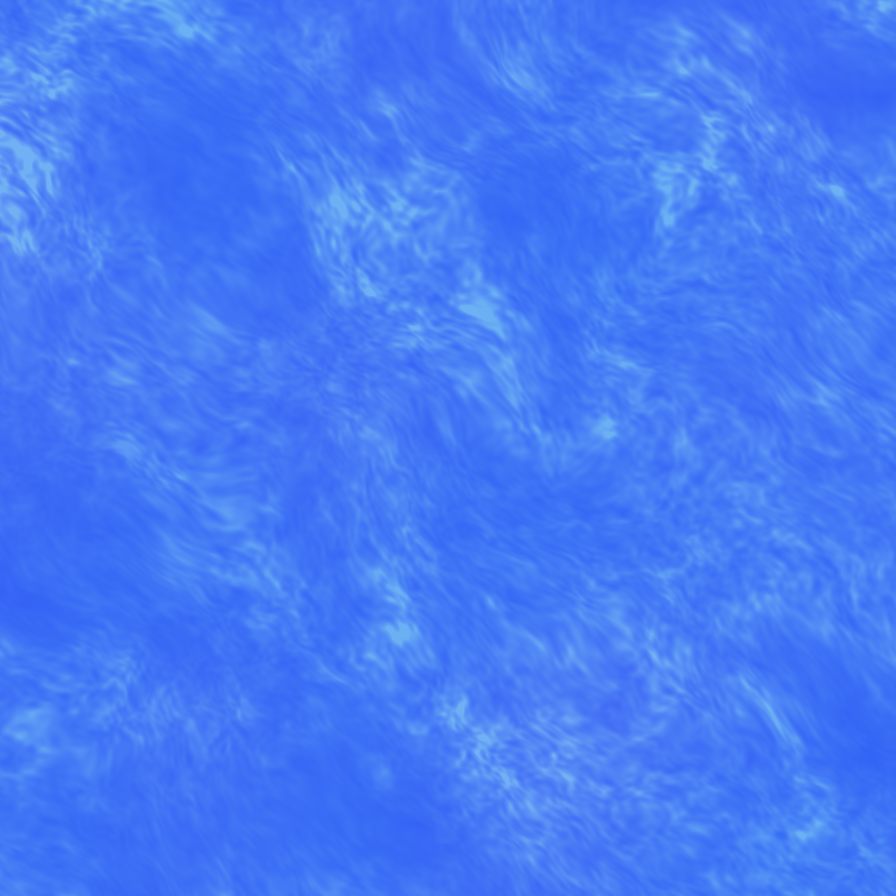
A Shadertoy shader for this texture:

```glsl
#define PATCH_SCALE 4.0
#define PATCH_STRETCH 0.72
#define PATCH_CONTRAST 0.84
#define GRAIN_SCALE 33.0
#define GRAIN_STRETCH 0.56
#define GRAIN_CONTRAST 0.72
#define STREAK_ANGLE -0.75
#define WARP_SCALE 4.5
#define WARP_AMOUNT 0.013
#define SKEW 0.28

const vec3 DEEP_BLUE = vec3(0.222, 0.405, 0.962);
const vec3 PALE_BLUE = vec3(0.395, 0.640, 0.958);

vec2 hashGradient(vec2 cell) {
    vec2 h = vec2(dot(cell, vec2(127.1, 311.7)), dot(cell, vec2(269.5, 183.3)));
    return 2.0 * fract(sin(h) * 43758.5) - 1.0;
}

// Gradient noise scaled to roughly unit deviation
float noise(vec2 p) {
    vec2 i = floor(p), f = fract(p);
    vec2 s = f * f * f * (f * (f * 6.0 - 15.0) + 10.0);
    vec2 e = vec2(1.0, 0.0);
    float low = mix(dot(hashGradient(i), f),
                    dot(hashGradient(i + e.xy), f - e.xy), s.x);
    float high = mix(dot(hashGradient(i + e.yx), f - e.yx),
                     dot(hashGradient(i + e.xx), f - e.xx), s.x);
    return 5.8 * mix(low, high, s.y);
}

// Octave sum, normalised to unit deviation
float fbm(vec2 p, int octaves, float gain) {
    float sum = 0.0, power = 0.0, weight = 1.0;
    for (int i = 0; i < octaves; i++) {
        sum += weight * noise(p);
        power += weight * weight;
        weight *= gain;
        p = p * 2.03 + vec2(17.3, 9.7);
    }
    return sum * inversesqrt(power);
}

// Axes along and across the streaks
vec2 streakFrame(vec2 p) {
    float c = cos(STREAK_ANGLE), s = sin(STREAK_ANGLE);
    return vec2(c * p.x + s * p.y, c * p.y - s * p.x);
}

void mainImage(out vec4 fragColor, in vec2 fragCoord) {
    vec2 uv = fragCoord / iResolution.y;

    // Bend the flow gently so the streaks change direction
    vec2 bend = vec2(noise(uv * WARP_SCALE + 3.1), noise(uv * WARP_SCALE + 41.7));
    vec2 flow = streakFrame(uv + WARP_AMOUNT * bend);

    // Broad cloudy patches with ragged borders
    float patches = fbm(flow * vec2(PATCH_STRETCH, 1.0) * PATCH_SCALE + 5.3, 4, 0.63);

    // Fine crinkles, stronger where the surface is bright
    vec2 crinkle = flow + 0.0025 * vec2(noise(flow * 21.0 + 7.9), noise(flow * 21.0 + 63.2));
    float grain = fbm(crinkle * vec2(GRAIN_STRETCH, 1.0) * GRAIN_SCALE + 29.4, 3, 0.92);
    float relief = max(0.35, 0.78 + 0.25 * patches);

    // Skewed tone: wide deep areas, sparse pale glints
    float z = PATCH_CONTRAST * patches + GRAIN_CONTRAST * grain * relief;
    float tone = 0.70 * exp(SKEW * clamp(z, -3.0, 3.0)) - 0.40;
    vec3 color = mix(DEEP_BLUE, PALE_BLUE, tone);

    // Slight drift towards violet
    color.r += 0.008 * noise(uv * 3.0 + 81.6) - 0.004;
    fragColor = vec4(clamp(color, 0.0, 1.0), 1.0);
}
```
